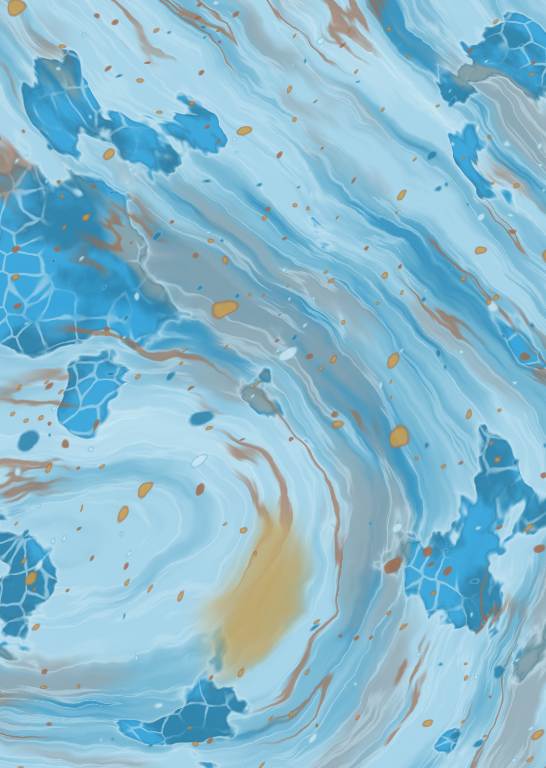
This texture is drawn by a Shadertoy shader. Its source:

```glsl
// Poured acrylic paint: pale blue ribbons folding round a bend, with blue pools,
// lacing, rust veins and ochre drops. Noise is stretched along the level lines
// of a smooth fold field; pools are thresholded noise gathered in loose regions.

const vec3 PALE  = vec3(0.65, 0.83, 0.91);
const vec3 MID   = vec3(0.46, 0.72, 0.83);
const vec3 CYAN  = vec3(0.22, 0.65, 0.86);
const vec3 DEEP  = vec3(0.17, 0.51, 0.67);
const vec3 GREY  = vec3(0.58, 0.65, 0.68);
const vec3 OCHRE = vec3(0.78, 0.61, 0.30);
const vec3 RUST  = vec3(0.62, 0.42, 0.31);
const vec3 MILK  = vec3(0.78, 0.90, 0.95);

const vec2  FOLD_CENTRE = vec2(0.25, 0.30);
const float FOLD_SOFT   = 0.05;   // roundness of the bend
const float WARP        = 0.15;   // large swirls
const float RIPPLE      = 0.022;  // small wobble of the edges
const float POOL_LEVEL  = 0.55;
const float LACE_SCALE  = 34.0;

// Loose pool regions: centre and radius, in canvas heights
const int REGIONS = 12;
const vec3 REGION[REGIONS] = vec3[REGIONS](
    vec3(0.22, 0.86, 0.10), vec3(0.10, 0.90, 0.08), vec3(0.04, 0.63, 0.08),
    vec3(0.10, 0.48, 0.05), vec3(0.32, 0.46, 0.07), vec3(0.28, 0.27, 0.07),
    vec3(0.05, 0.27, 0.09), vec3(0.65, 0.38, 0.10), vec3(0.60, 0.19, 0.08),
    vec3(0.67, 0.87, 0.09), vec3(0.20, 0.04, 0.12), vec3(0.41, 0.74, 0.05));

float hash(vec3 p) {
    p = fract(p * 0.1031);
    p += dot(p, p.zyx + 31.32);
    return fract((p.x + p.y) * p.z);
}

float noise(vec3 p) {
    vec3 i = floor(p), f = fract(p);
    f = f * f * (3.0 - 2.0 * f);
    vec4 c;
    for (int k = 0; k < 4; k++) {
        vec3 o = i + vec3(k & 1, k >> 1, 0);
        c[k] = mix(hash(o), hash(o + vec3(0, 0, 1)), f.z);
    }
    return mix(mix(c.x, c.y, f.x), mix(c.z, c.w, f.x), f.y);
}

float fbm(vec3 p) {
    float sum = 0.0, amp = 0.52;
    for (int k = 0; k < 5; k++) {
        sum += amp * noise(p + 40.0);
        p = p * 2.03 + 17.3;
        amp *= 0.5;
    }
    return sum;
}

// Smooth maximum of slanted planes: nested ribbons round a bend
float fold(vec2 p) {
    vec2 q = p - FOLD_CENTRE;
    vec4 side = vec4(dot(q, vec2(0.68, 0.73)), dot(q, vec2(0.95, -0.30)),
                     -q.y, 0.22 * tanh(q.y / 0.22));
    return FOLD_SOFT * log(dot(exp(side / FOLD_SOFT), vec4(1.0)));
}

// Gap between the nearest two cell centres; zero on cell borders
float cellGap(vec2 p) {
    vec2 cell = floor(p);
    float near = 9.0, next = 9.0;
    for (int y = -1; y <= 1; y++)
    for (int x = -1; x <= 1; x++) {
        vec2 c = cell + vec2(x, y);
        float d = length(c + vec2(hash(vec3(c, 3)), hash(vec3(c, 8))) - p);
        next = min(next, max(near, d));
        near = min(near, d);
    }
    return next - near;
}

// One layer of scattered ringed drops
void addDrops(inout vec3 col, vec2 p, float scale, float chance) {
    vec2 c = floor(p * scale);
    vec3 id = vec3(c, scale);
    if (hash(id) > chance) return;
    vec2 q = fract(p * scale) - 0.3 - 0.4 * vec2(hash(id + 5.0), hash(id + 9.0));
    q = mat2(0.77, -0.64, 0.64, 0.77) * q * vec2(1.0, 1.5);
    float radius = mix(0.08, 0.20, hash(id + 13.0));
    float d = length(q) - radius, aa = 1.5 * scale / iResolution.y;
    float pick = hash(id + 21.0);
    vec3 paint = pick < 0.35 ? OCHRE : pick < 0.55 ? RUST : pick < 0.8 ? MILK : DEEP;
    col = mix(col, paint, 0.85 * (1.0 - smoothstep(-aa, aa, d)));
    float ring = 1.0 - smoothstep(0.0, aa + 0.02, abs(d));
    col = mix(col, pick < 0.55 ? RUST : MID, 0.5 * ring);
}

void mainImage(out vec4 fragColor, in vec2 fragCoord) {
    vec2 p = fragCoord / iResolution.y;

    // Swirled position and ribbon coordinate
    vec2 w = p + WARP * (vec2(fbm(vec3(p * 3.2, 1)), fbm(vec3(p * 3.2, 7))) - 0.5);
    w += RIPPLE * (vec2(fbm(vec3(w * 17.0, 4)), fbm(vec3(w * 17.0, 11))) - 0.5);
    float s = fold(w);

    // Ribbons
    float broad = fbm(vec3(w * 2.2, s * 15.0));
    float fine = fbm(vec3(w * 4.0 + 5.0, s * 52.0));
    float tone = 0.68 * broad + 0.32 * fine;
    vec3 col = mix(MID, PALE, smoothstep(0.40, 0.55, tone));
    col = mix(col, mix(DEEP, CYAN, fine), 0.8 * smoothstep(0.41, 0.33, tone));
    float silt = fbm(vec3(w * 3.0 + 31.0, s * 13.0));
    col = mix(col, GREY, 0.75 * smoothstep(0.55, 0.68, silt));
    float thread = 1.0 - smoothstep(0.0, 0.05, abs(fine - 0.52));
    col = mix(col, MILK, 0.45 * thread + 0.5 * smoothstep(0.58, 0.68, tone));

    // Pools with milky rims, cloudy cores and lacing
    float region = 0.0;
    for (int k = 0; k < REGIONS; k++) {
        vec2 q = (w - REGION[k].xy) / REGION[k].z;
        region = max(region, exp(-dot(q, q)));
    }
    float field = fbm(vec3(w * 7.0, s * 13.0 + 3.0)) + 0.26 * (region - 0.5);
    float depth = field - POOL_LEVEL;
    float pool = smoothstep(-0.012, 0.012, depth);
    float cloud = fbm(vec3(w * 13.0, s * 20.0 + 9.0));
    vec3 blue = mix(DEEP, CYAN, smoothstep(0.38, 0.58, cloud));
    blue = mix(blue, mix(GREY, OCHRE, 0.12), 0.8 * smoothstep(0.56, 0.66, silt + 0.2 * depth));
    float lace = 1.0 - smoothstep(0.03, 0.16, cellGap(w * LACE_SCALE));
    lace *= smoothstep(0.48, 0.60, fbm(vec3(p * 9.0, 23)));
    blue = mix(blue, PALE, 0.75 * lace);
    col = mix(col, blue, 0.93 * pool);
    col = mix(col, MILK, 0.6 * exp(-abs(depth + 0.012) * 75.0));
    col = mix(col, DEEP * 0.8, 0.35 * exp(-abs(depth - 0.02) * 110.0));

    // Rust veins and the ochre crescent inside the bend
    float vein = abs(fbm(vec3(w * 3.0 + 9.0, s * 24.0)) - 0.5);
    float patchy = smoothstep(0.50, 0.64, fbm(vec3(p * 5.0, 51)));
    col = mix(col, RUST, 0.65 * patchy * (1.0 - smoothstep(0.008, 0.035, vein)));
    float bend = exp(-dot(w - vec2(0.36, 0.21), w - vec2(0.36, 0.21)) / 0.007);
    float arc = 1.0 - smoothstep(0.008, 0.032, abs(s - 0.15 + 0.12 * (broad - 0.5)));
    col = mix(col, mix(OCHRE, PALE, 0.5 * fine), 0.9 * arc * smoothstep(0.1, 0.6, bend));

    // Scattered drops, large to small
    addDrops(col, w, 13.0, 0.12);
    addDrops(col, w + 3.0, 27.0, 0.13);
    addDrops(col, w + 7.0, 52.0, 0.12);

    fragColor = vec4(col, 1.0);
}
```
